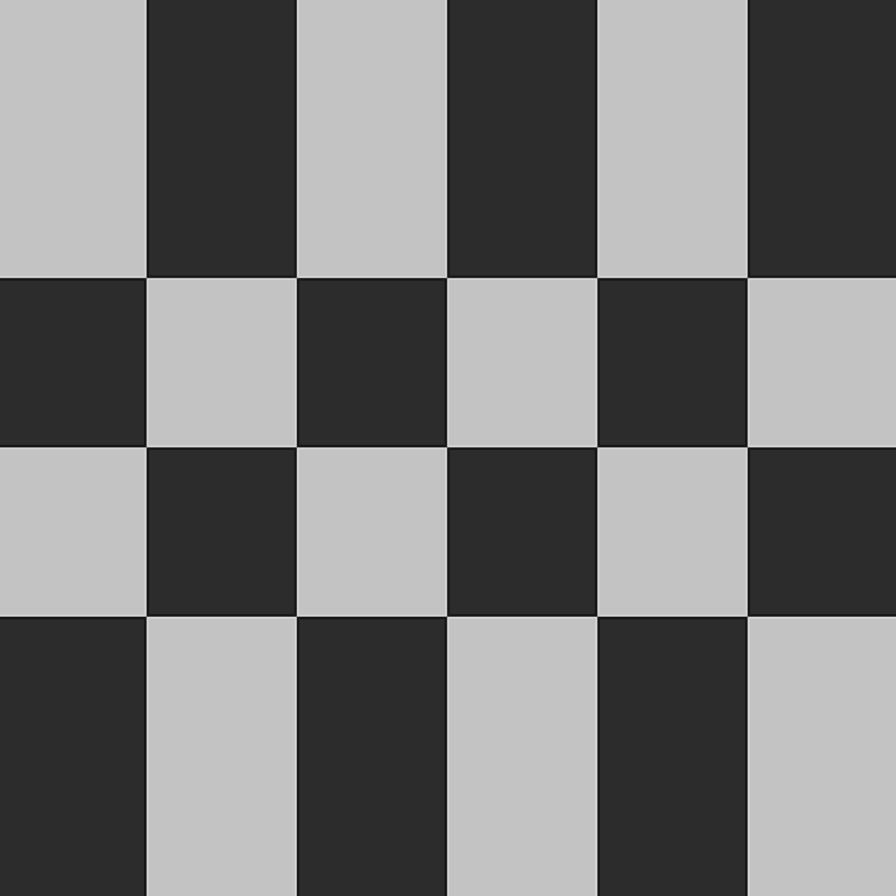
Give the GLSL for this pattern, as a WebGL 2 fragment shader.

```glsl
#version 300 es
precision highp float;
// Two-tone checkerboard of six columns and four rows, with taller outer rows.
// Each axis gives the signed offset to its nearest grid line; the product of
// both signs picks the tone, and a thin contrast rim follows every edge.

uniform vec2 u_resolution;
out vec4 fragColor;

const vec3 DARK      = vec3(0.172);
const vec3 LIGHT     = vec3(0.763);
const vec3 DARK_RIM  = vec3(0.080);
const vec3 LIGHT_RIM = vec3(0.850);

const vec2  GRID_CENTER = vec2(0.4990, 0.5007); // crossing of the middle lines
const vec2  CELL_SIZE   = vec2(0.1677, 0.1890);
const vec2  LINE_LIMIT  = vec2(2.0, 1.0);       // lines on each side of the center
const float DARK_RIM_WIDTH  = 0.0028;
const float LIGHT_RIM_WIDTH = 0.0022;
const float EDGE_SOFTNESS   = 0.0008;

const float PI = 3.14159;

// Rim coverage at a distance from the nearest edge.
float rimMask(float edgeDistance, float width, float softness) {
    return 1.0 - smoothstep(width - softness, width + softness, edgeDistance);
}

void main() {
    vec2 uv = gl_FragCoord.xy / u_resolution;
    float halfPixel = 0.5 / min(u_resolution.x, u_resolution.y);
    float softness = max(EDGE_SOFTNESS, halfPixel);

    // Nearest grid line per axis; limiting the index stretches the outer cells.
    vec2 p = uv - GRID_CENTER;
    vec2 lineIndex = clamp(floor(p / CELL_SIZE + 0.5), -LINE_LIMIT, LINE_LIMIT);
    vec2 offset = p - lineIndex * CELL_SIZE;

    // Soft alternating signs, multiplied into the checker tone.
    vec2 side = cos(PI * lineIndex) * clamp(offset / softness, -1.0, 1.0);
    float lightness = 0.5 + 0.5 * side.x * side.y;

    // Darker rim inside dark cells, brighter rim inside light cells.
    float edgeDistance = min(abs(offset.x), abs(offset.y));
    vec3 darkCell = mix(DARK, DARK_RIM, rimMask(edgeDistance, DARK_RIM_WIDTH, softness));
    vec3 lightCell = mix(LIGHT, LIGHT_RIM, rimMask(edgeDistance, LIGHT_RIM_WIDTH, softness));

    fragColor = vec4(mix(darkCell, lightCell, lightness), 1.0);
}
```
